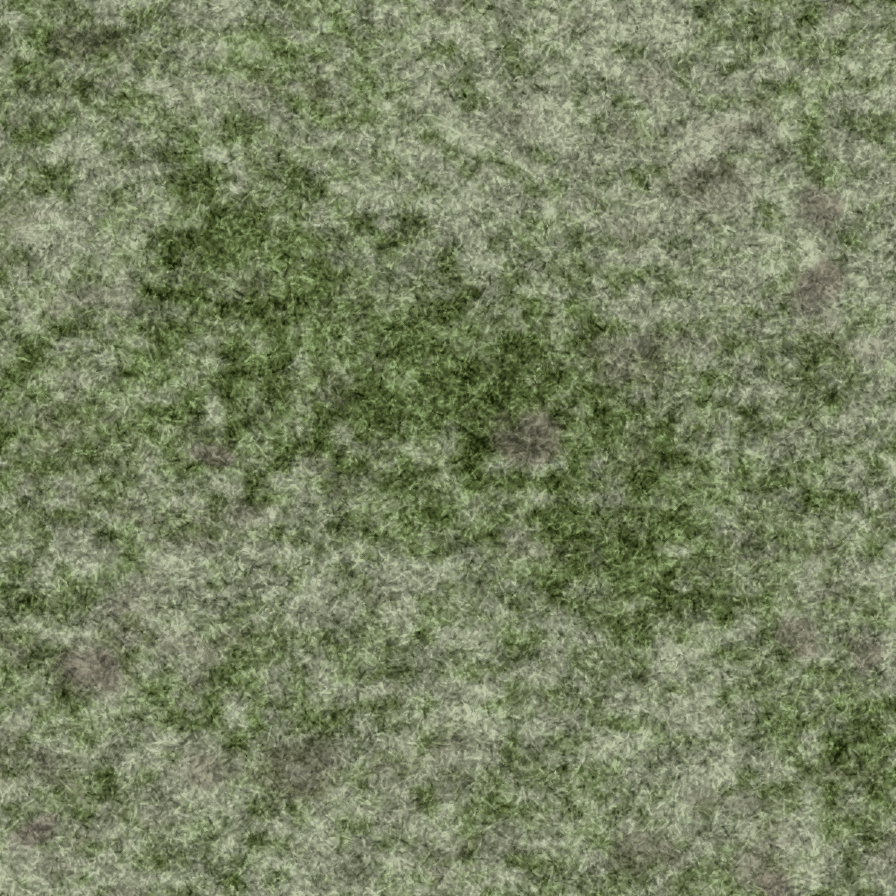
Give the GLSL for this texture, as a three.js fragment shader.

```glsl
// Weathered meadow seen from above: lush and faded grass with bare soil spots.
// Layered value noise sets the ground tone and wear, scattered short strokes
// form the blades, and warped discs lay the soil over them.
varying vec2 vUv;

const float TAU = 6.28318;
const int BLADE_LAYERS = 5;
const int SOIL_SPOTS = 16;

const vec3 DEEP = vec3(0.16, 0.20, 0.08);
const vec3 MOSS = vec3(0.34, 0.395, 0.225);
const vec3 LEAF = vec3(0.52, 0.60, 0.40);
const vec3 ASH = vec3(0.31, 0.335, 0.25);
const vec3 STRAW = vec3(0.495, 0.52, 0.425);
const vec3 PALE = vec3(0.67, 0.70, 0.585);
const vec3 SOIL_DARK = vec3(0.27, 0.26, 0.22);
const vec3 SOIL_LIGHT = vec3(0.55, 0.525, 0.46);

float hash(vec2 p) {
  vec3 q = fract(vec3(p.xyx) * 0.1031);
  q += dot(q, q.yzx + 33.33);
  return fract((q.x + q.y) * q.z);
}

vec2 hash2(vec2 p) {
  return vec2(hash(p), hash(p + 71.7));
}

float noise(vec2 p) {
  vec2 i = floor(p);
  vec2 f = fract(p);
  f = f * f * (3.0 - 2.0 * f);
  float low = mix(hash(i), hash(i + vec2(1.0, 0.0)), f.x);
  float high = mix(hash(i + vec2(0.0, 1.0)), hash(i + 1.0), f.x);
  return mix(low, high, f.y);
}

mat2 turn(float a) {
  return mat2(cos(a), -sin(a), sin(a), cos(a));
}

// Four octaves, centred on zero
float fbm(vec2 p) {
  float sum = 0.0;
  float amp = 0.5;
  for (int i = 0; i < 4; i++) {
    sum += amp * (noise(p) - 0.5);
    p = turn(0.6) * p * 2.03 + 17.3;
    amp *= 0.55;
  }
  return sum;
}

// Three-colour ramp that runs on a little past both ends
vec3 ramp(vec3 low, vec3 mid, vec3 high, float t) {
  return mix(mix(low, mid, clamp(t * 2.0, -0.4, 1.0)), high, clamp(t * 2.0 - 1.0, 0.0, 1.4));
}

// One stroke per cell; tufts share a leaning angle. Returns a tone offset.
float blades(vec2 uv, float cells, float width, float seed) {
  vec2 p = uv * cells;
  vec2 home = floor(p);
  float tone = 0.0;
  for (int y = -1; y <= 1; y++) {
    for (int x = -1; x <= 1; x++) {
      vec2 id = home + vec2(x, y);
      vec2 rnd = hash2(id + seed);
      float lean = TAU * noise(id * 34.0 / cells + seed) + 2.4 * (hash(id + seed + 9.1) - 0.5);
      vec2 q = turn(lean) * (p - id - rnd);
      float reach = mix(0.25, 0.7, rnd.y);
      q.y += 0.35 * (rnd.x - 0.5) * q.x * q.x;
      float d = length(vec2(max(abs(q.x) - reach, 0.0), q.y)) / cells;
      float taper = 1.0 - 0.4 * smoothstep(0.0, reach, abs(q.x));
      float cover = 1.0 - smoothstep(0.25 * width, width * taper, d);
      tone = mix(tone, hash(id + seed + 3.7) - 0.45, cover);
    }
  }
  return tone;
}

// Coverage of bare ground by scattered discs with ragged edges
float soilCover(vec2 uv) {
  vec2 warp = 0.04 * vec2(fbm(uv * 30.0), fbm(uv * 30.0 + 40.0));
  float cover = 0.0;
  for (int i = 0; i < SOIL_SPOTS; i++) {
    vec2 id = vec2(float(i) * 3.0 + 5.0, 12.0);
    vec2 offset = (uv + warp - hash2(id)) * vec2(0.85, 1.15);
    float radius = mix(0.018, 0.044, hash(id + 31.0));
    float spot = 1.0 - smoothstep(0.5 * radius, 1.25 * radius, length(offset));
    cover = max(cover, spot * mix(0.45, 0.9, hash(id + 57.0)));
  }
  return cover;
}

void main() {
  vec2 uv = vUv;

  // Broad lush hollow, slanting down to the right
  vec2 h = turn(-0.42) * (uv - vec2(0.57, 0.54)) / vec2(0.36, 0.19);
  float hollow = exp(-dot(h, h)) * (1.0 + 1.2 * fbm(uv * 9.0 + 3.0));

  float broad = fbm(uv * vec2(4.0, 5.5) + 8.0);
  float clump = fbm(uv * vec2(32.0, 41.0) + 50.0);
  float tuft = fbm(uv * vec2(42.0, 52.0) + 90.0);
  float grain = noise(uv * 310.0) - 0.5;

  // Wear runs from green growth at 0 to faded grass at 1
  float wear = clamp(0.77 + 1.3 * broad + 2.1 * tuft - 0.62 * hollow, 0.0, 1.0);

  float tone = 0.57 + 0.35 * broad + 0.85 * clump + 0.45 * tuft - 0.19 * hollow;
  tone += 0.5 * grain + 0.75 * fbm(uv * 120.0);
  for (int i = 0; i < BLADE_LAYERS; i++) {
    float k = float(i);
    tone += 0.5 * blades(uv, 64.0 + 23.0 * k, 0.0023, 13.0 * k + 2.0);
  }

  vec3 lush = ramp(DEEP, MOSS, LEAF, tone + 0.08);
  vec3 faded = ramp(ASH, STRAW, PALE, tone);
  vec3 color = mix(lush, faded, wear);

  // Dry brown smears, then bare soil
  float dry = smoothstep(0.08, 0.3, fbm(uv * vec2(14.0, 21.0) + 130.0));
  vec3 soil = mix(SOIL_DARK, SOIL_LIGHT, clamp(tone, 0.0, 1.1));
  color = mix(color, soil, max(0.4 * dry, soilCover(uv)));

  gl_FragColor = vec4(color, 1.0);
}
```
